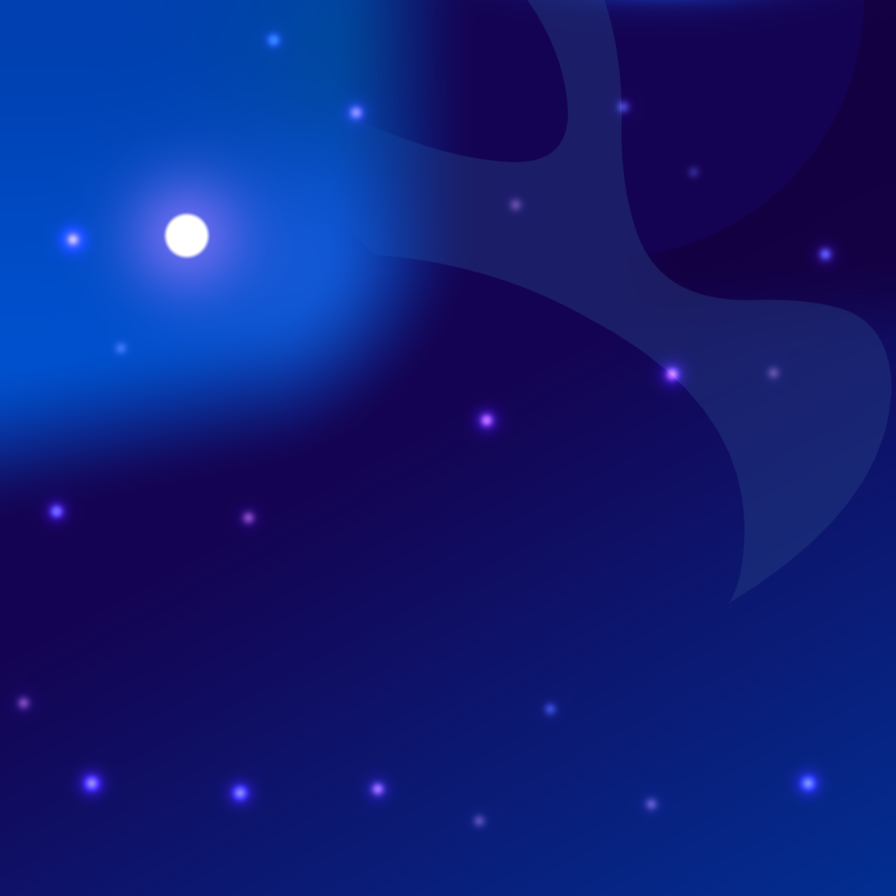
Write a Shadertoy shader that draws this background.

```glsl
const vec3 NIGHT = vec3(0.08, 0.01, 0.32);
const vec3 HORIZON = vec3(0.0, 0.20, 0.60);
const vec3 RIBBON = vec3(0.14, 0.24, 0.51);

float hash(vec2 p) {
    return fract(sin(dot(p, vec2(127.1, 311.7))) * 43758.5453);
}

float falloff(vec2 p, vec2 center, float radius) {
    vec2 d = (p - center) / radius;
    return exp(-dot(d, d));
}

// Signed field: x is the nearest distance, y the inside/outside sign
void addCurve(vec2 p, vec2 a, vec2 b, vec2 c, inout vec2 field) {
    const int STEPS = 10;
    vec2 from = a;
    for (int i = 1; i <= STEPS; i++) {
        float t = float(i) / float(STEPS);
        vec2 to = mix(mix(a, b, t), mix(b, c, t), t);
        vec2 e = to - from, w = p - from;
        float h = clamp(dot(w, e) / dot(e, e), 0.0, 1.0);
        field.x = min(field.x, length(w - e * h));
        if ((from.y > p.y) != (to.y > p.y) && w.x < e.x * w.y / e.y) field.y = -field.y;
        from = to;
    }
}

float ribbonDistance(vec2 p) {
    vec2 field = vec2(1.0);
    vec2 top = vec2(0.670, 1.013), waist = vec2(0.694, 0.870);
    vec2 bend = vec2(0.7135, 0.733), shelf = vec2(0.833, 0.665);
    vec2 shoulder = vec2(0.951, 0.651), side = vec2(0.995, 0.564);
    vec2 tip = vec2(0.814, 0.327), hook = vec2(0.831, 0.414);
    vec2 arch = vec2(0.651, 0.648), root = vec2(0.417, 0.716);
    vec2 back = vec2(0.352, 0.889), dip = vec2(0.573, 0.819);
    vec2 rise = vec2(0.634, 0.876), end = vec2(0.579, 1.013);
    // Outer edge down to the tip
    addCurve(p, top, vec2(0.694, 0.950), waist, field);
    addCurve(p, waist, vec2(0.691, 0.792), bend, field);
    addCurve(p, bend, vec2(0.742, 0.665), shelf, field);
    addCurve(p, shelf, vec2(0.911, 0.668), shoulder, field);
    addCurve(p, shoulder, vec2(0.995, 0.629), side, field);
    addCurve(p, side, vec2(0.990, 0.434), tip, field);
    // Inner edge back to the top
    addCurve(p, tip, vec2(0.831, 0.355), hook, field);
    addCurve(p, hook, vec2(0.828, 0.557), arch, field);
    addCurve(p, arch, vec2(0.547, 0.706), root, field);
    addCurve(p, root, vec2(0.325, 0.805), back, field);
    addCurve(p, back, vec2(0.482, 0.822), dip, field);
    addCurve(p, dip, vec2(0.635, 0.818), rise, field);
    addCurve(p, rise, vec2(0.630, 0.948), end, field);
    addCurve(p, end, 0.5 * (end + top), top, field);
    return field.x * field.y;
}

vec3 sky(vec2 p, float aa) {
    vec3 col = mix(NIGHT, HORIZON, clamp(0.3 + 0.6 * p.x - 1.1 * p.y, 0.0, 1.0));
    // Darker corner outside a large disc
    float outside = smoothstep(-aa, aa, length(p - vec2(0.677, 1.0)) - 0.287);
    float corner = smoothstep(0.60, 0.72, p.y) * smoothstep(0.66, 0.76, p.x);
    col = mix(col, vec3(0.075, 0.0, 0.25), outside * corner * 0.85);
    // Blue rim along the top
    float rim = exp(-(1.0 - p.y) / 0.012) * falloff(vec2(p.x), vec2(0.74), 0.18);
    return col + vec3(0.0, 0.12, 0.22) * rim;
}

// Soft rounded block of light with a sloping lower side
vec3 addNebula(vec3 col, vec2 p) {
    float corner = 0.15;
    vec2 q = vec2(p.x - 0.45, 0.50 + 0.2 * p.x - p.y) + corner;
    float d = length(max(q, 0.0)) + min(max(q.x, q.y), 0.0) - corner;
    vec3 blue = mix(vec3(0.0, 0.31, 0.80), vec3(0.0, 0.25, 0.69), smoothstep(0.6, 1.0, p.y));
    blue = mix(blue, vec3(0.0, 0.28, 0.62), falloff(p, vec2(0.40, 0.95), 0.14));
    blue = mix(blue, vec3(0.07, 0.34, 0.83), falloff(p, vec2(0.34, 0.70), 0.13));
    return mix(col, blue, smoothstep(0.09, -0.09, d));
}

// One jittered star in some of the grid cells
vec3 stars(vec2 p, float cells, float density) {
    vec3 light = vec3(0.0);
    vec2 home = floor(p * cells);
    for (int y = -1; y <= 1; y++)
    for (int x = -1; x <= 1; x++) {
        vec2 id = home + vec2(x, y);
        if (hash(id) > density) continue;
        vec2 center = (id + 0.15 + 0.7 * vec2(hash(id + 17.3), hash(id + 41.9))) / cells;
        float power = hash(id + 73.1);
        vec3 tint = mix(vec3(0.75, 0.50, 0.62), vec3(0.40, 0.52, 0.95), step(0.5, hash(id + 5.7)));
        light += tint * falloff(p, center, 0.0065) * mix(0.2, 0.9, power);
        light += vec3(0.18, 0.03, 0.55) * falloff(p, center, 0.014) * power * power;
    }
    return light;
}

void mainImage(out vec4 fragColor, in vec2 fragCoord) {
    vec2 p = fragCoord / iResolution.xy;
    float aa = 1.0 / iResolution.y;

    vec3 col = sky(p, aa);
    col = mix(col, RIBBON, 0.45 * smoothstep(aa, -aa, ribbonDistance(p)));
    col = addNebula(col, p);
    col += stars(p, 6.0, 0.55);

    // Bright sun and its halo
    vec2 sun = vec2(0.2085, 0.737);
    col = mix(col, vec3(0.46, 0.43, 0.95), 0.9 * falloff(p, sun, 0.065));
    col = mix(col, vec3(1.0), smoothstep(0.027, 0.021, length(p - sun)));

    fragColor = vec4(col, 1.0);
}
```
